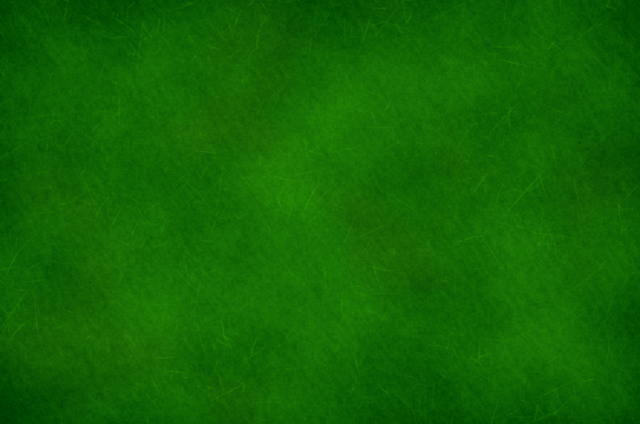
This texture is drawn by a WebGL 2 fragment shader. Its source:

```glsl
#version 300 es
precision highp float;
// Worn green board: cloudy paint, fine grain, hairline scratches, dark edges.

uniform vec2 u_resolution;
out vec4 fragColor;

const vec3 DARK_GREEN = vec3(0.014, 0.31, 0.008);
const vec3 LIGHT_GREEN = vec3(0.106, 0.47, 0.016);
const vec3 WARM_SHIFT = vec3(0.032, -0.012, 0.001);
const float BASE_TONE = 0.74;
const float EDGE_DARKENING = 0.5;
const float CLOUD_SCALE = 3.2;
const float CLOUD_AMOUNT = 0.62;
const float GRAIN_AMOUNT = 0.27;
const float FIBRE_AMOUNT = 0.12;
const int SCRATCH_LAYERS = 30;
const float SCRATCH_AMOUNT = 0.46;
const float SCRATCH_WIDTH = 0.0006;
const float SPECK_CELL = 0.05;
const float SPECK_AMOUNT = 0.5;
const float TAU = 6.2831853;

float hash(vec2 p) {
    vec3 q = fract(p.xyx * 0.1031);
    q += dot(q, q.yzx + 33.33);
    return fract((q.x + q.y) * q.z);
}

vec2 hash2(vec2 p) {
    return vec2(hash(p + 17.3), hash(p + 71.9));
}

mat2 rotation(float angle) {
    float c = cos(angle), s = sin(angle);
    return mat2(c, s, -s, c);
}

float cornerSlope(vec2 cell, vec2 offset) {
    float angle = TAU * hash(cell);
    return dot(vec2(cos(angle), sin(angle)), offset);
}

float gradientNoise(vec2 p) {
    vec2 i = floor(p), f = fract(p);
    vec2 w = f * f * f * (f * (f * 6.0 - 15.0) + 10.0);
    vec2 e = vec2(1.0, 0.0);
    return mix(mix(cornerSlope(i, f), cornerSlope(i + e, f - e), w.x),
               mix(cornerSlope(i + e.yx, f - e.yx), cornerSlope(i + 1.0, f - 1.0), w.x), w.y);
}

float fbm(vec2 p) {
    float sum = 0.0, gain = 1.0;
    for (int i = 0; i < 5; i++) {
        sum += gain * gradientNoise(p);
        p = rotation(0.6) * p * 2.03 + 9.7;
        gain *= 0.52;
    }
    return sum;
}

// One bent, tapered hairline per cell of a rotated grid.
float scratchLayer(vec2 p, float seed, float cellSize, float pixel) {
    vec2 q = rotation(seed * 2.4) * p / cellSize + seed * 13.7;
    vec2 id = floor(q) + seed * 31.0;
    vec2 jitter = hash2(id);
    vec2 local = rotation(TAU * hash(id + 5.1)) * (fract(q) - 0.5 - 0.3 * (jitter - 0.5));
    float halfLength = mix(0.08, 0.34, jitter.x);
    local.y += (jitter.y - 0.5) * 0.9 * (local.x * local.x - 0.03);
    float taper = 1.0 - smoothstep(0.2, 1.0, abs(local.x) / halfLength);
    float line = 1.0 - smoothstep(SCRATCH_WIDTH, SCRATCH_WIDTH + pixel, abs(local.y) * cellSize);
    float strength = hash(id + 41.7);
    return line * taper * strength * strength;
}

// Scattered pale dots, with a few dark pits.
float specks(vec2 p, float pixel) {
    vec2 q = p / SPECK_CELL;
    vec2 id = floor(q);
    vec2 center = 0.2 + 0.6 * hash2(id);
    float radius = mix(0.0008, 0.0024, hash(id + 3.7));
    float dist = length(fract(q) - center) * SPECK_CELL;
    float pick = hash(id + 23.1);
    float signedPick = step(0.8, pick) - 2.0 * step(0.97, pick);
    return signedPick * (1.0 - smoothstep(radius - pixel, radius + pixel, dist));
}

void main() {
    vec2 p = gl_FragCoord.xy / u_resolution.y;
    vec2 centered = 2.0 * gl_FragCoord.xy / u_resolution - 1.0;
    float pixel = 1.0 / u_resolution.y;

    // Broad tone
    vec2 edge = centered * centered;
    float vignette = 0.5 * dot(edge, edge);
    float tone = BASE_TONE - EDGE_DARKENING * 2.0 * vignette;
    tone += CLOUD_AMOUNT * fbm(p * CLOUD_SCALE + 4.3);

    // Grain and crossed fibres
    float grain = 0.8 * gradientNoise(p * 58.0) + gradientNoise(p * 147.0 + 8.1);
    float fibres = gradientNoise(rotation(0.85) * p * vec2(14.0, 95.0))
                 + gradientNoise(rotation(-0.5) * p * vec2(95.0, 16.0) + 6.2);
    tone += GRAIN_AMOUNT * grain + FIBRE_AMOUNT * fibres;

    // Scratches gather in worn patches
    float scratches = 0.0;
    for (int i = 0; i < SCRATCH_LAYERS; i++) {
        float seed = float(i) + 1.0;
        scratches += scratchLayer(p, seed, mix(0.07, 0.34, fract(seed * 0.618)), pixel);
    }
    float wear = 0.35 + 0.65 * smoothstep(-0.3, 0.35, gradientNoise(p * 4.5 + 31.0));
    tone += SCRATCH_AMOUNT * wear * scratches + SPECK_AMOUNT * specks(p, pixel);

    // Colour with warm stains
    vec3 color = mix(DARK_GREEN, LIGHT_GREEN, tone);
    float stain = smoothstep(0.0, 0.7, fbm(p * 2.7 + 17.0)) * (1.0 - vignette);
    color += WARM_SHIFT * stain;
    fragColor = vec4(clamp(color, 0.0, 1.0), 1.0);
}
```
